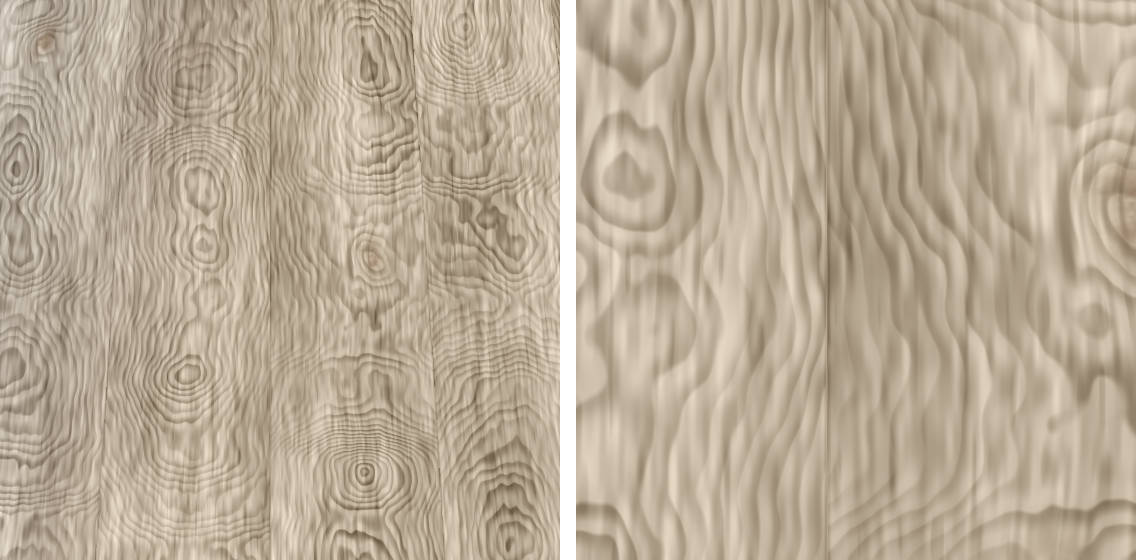
Left: the whole. Right: its middle third, enlarged.
Write a WebGL 2 fragment shader that draws this texture.

```glsl
#version 300 es
precision highp float;

#define PLANK_WIDTH 0.28
#define RING_SPACING 0.0105
#define RING_CONTRAST 0.42
#define FIBRE_CONTRAST 0.30
#define BROAD_CONTRAST 0.50
#define KNOT_CELL 0.42
#define BASE_TONE 0.75
#define DARK_WOOD vec3(0.42, 0.35, 0.26)
#define LIGHT_WOOD vec3(0.92, 0.87, 0.79)
#define KNOT_BROWN vec3(0.50, 0.38, 0.27)

uniform vec2 u_resolution;
out vec4 fragColor;

float hash(vec2 p) {
    vec3 q = fract(p.xyx * 0.1031);
    q += dot(q, q.yzx + 33.33);
    return fract((q.x + q.y) * q.z);
}

float noise(vec2 p) {
    vec2 cell = floor(p), f = fract(p);
    f = f * f * (3.0 - 2.0 * f);
    float low = mix(hash(cell), hash(cell + vec2(1, 0)), f.x);
    float high = mix(hash(cell + vec2(0, 1)), hash(cell + vec2(1, 1)), f.x);
    return mix(low, high, f.y);
}

float fbm(vec2 p) {
    float sum = 0.0, amplitude = 0.5;
    for (int i = 0; i < 4; i++) {
        sum += amplitude * noise(p);
        p = p * 2.03 + 17.7;
        amplitude *= 0.5;
    }
    return sum / 0.9375;
}

// x: swelling of the rings around knots, y: dark core
vec2 knots(vec2 p, float id) {
    vec2 result = vec2(0.0);
    float row = floor(p.y / KNOT_CELL);
    for (int k = -1; k <= 1; k++) {
        vec2 key = vec2(row + float(k) + 31.0, id * 5.0 + 60.0);
        float strength = smoothstep(0.1, 0.8, hash(key));
        vec2 center = vec2((hash(key + 7.1) - 0.5) * 0.07,
                           (row + float(k) + 0.2 + 0.6 * hash(key + 3.7)) * KNOT_CELL);
        vec2 offset = (p - center) * vec2(1.0, 0.65);
        float d2 = dot(offset, offset);
        result += strength * vec2(0.05 * exp(-d2 * 700.0), exp(-d2 * 2200.0));
    }
    return result;
}

void main() {
    vec2 uv = gl_FragCoord.xy / u_resolution;

    // Planks fan out towards the bottom
    float u = (uv.x - 0.483) / mix(0.312, 0.25, uv.y);
    float id = floor(u);
    float across = fract(u);
    vec2 p = vec2((across - 0.5) * PLANK_WIDTH, uv.y * (1.0 + 0.2 * uv.y));
    vec2 shift = vec2(id * 13.7 + 70.0, id * 5.3 + 40.0);

    // Growth rings: a wavering trunk cut at a varying depth
    float heart = (fbm(vec2(p.y * 2.0, shift.x)) - 0.5) * 0.16
                + (hash(shift) - 0.5) * 0.09;
    float v = p.x - heart;
    float depth = abs(0.5 * (fbm(vec2(p.y * 2.2, shift.y + 9.0)) - 0.3));
    vec2 knot = knots(vec2(v, p.y), id);
    float radius = length(vec2(v, depth)) + knot.x
                 + 0.04 * (fbm(p * vec2(11.0, 4.0) + shift) - 0.5)
                 + 0.004 * (noise(p * vec2(95.0, 38.0) + shift) - 0.5);
    float phase = radius / RING_SPACING;
    float t = fract(phase);
    float ring = smoothstep(0.2, 0.8, t) * (1.0 - smoothstep(0.82, 1.0, t));
    ring *= 0.55 + 0.6 * hash(vec2(floor(phase), id + 20.0));
    ring *= mix(0.5, 1.0, exp(-v * v * 160.0));
    ring *= 0.45 + 0.9 * noise(p * vec2(14.0, 5.0) + shift.yx);
    ring *= 1.0 - smoothstep(0.45, 1.1, fwidth(phase));

    // Fibres and short pores run along the plank
    float bend = 0.02 * (fbm(p * vec2(6.0, 3.0) + shift) - 0.5) + 0.3 * knot.x;
    vec2 grain = vec2(p.x + bend, p.y);
    float fine = noise(grain * vec2(250.0, 32.0) + shift) - 0.5;
    float coarse = noise(grain * vec2(105.0, 7.0) + shift.yx) - 0.5;
    float pore = smoothstep(0.66, 0.92, noise(grain * vec2(210.0, 19.0) + shift * 2.0));

    // Broad patches, plank tone and cracks along the heart
    float broad = fbm(p * vec2(9.0, 2.6) + shift * 1.7) - 0.5;
    float plankTone = (hash(vec2(id + 11.0, 4.0)) - 0.5) * 0.08;
    float wobble = 0.012 * (noise(vec2(p.y * 24.0, shift.x)) - 0.5);
    float crack = 1.0 - smoothstep(0.0005, 0.0045, abs(v + wobble));
    crack *= smoothstep(0.55, 0.8, noise(vec2(p.y * 6.0, shift.y)));
    float seamDistance = min(across, 1.0 - across) * PLANK_WIDTH;
    float seam = 1.0 - smoothstep(0.0004, 0.0028, seamDistance);

    float tone = BASE_TONE + plankTone + BROAD_CONTRAST * broad
               + FIBRE_CONTRAST * (fine + 0.75 * coarse)
               - RING_CONTRAST * ring - 0.16 * pore
               - 0.28 * crack - 0.22 * seam - 0.07 * uv.y;

    // Cooler light from the upper left, warm brown in the knots
    vec3 color = mix(DARK_WOOD, LIGHT_WOOD, clamp(tone, 0.0, 1.05));
    float cool = 1.0 - smoothstep(0.0, 0.55, uv.x + 0.25 * (1.0 - uv.y));
    color += cool * vec3(-0.02, -0.002, 0.03);
    float mottle = smoothstep(0.25, 0.75, fbm(p * vec2(45.0, 60.0) + shift));
    color = mix(color, KNOT_BROWN, clamp(knot.y * (0.15 + 0.6 * mottle), 0.0, 0.7));

    fragColor = vec4(color, 1.0);
}
```
